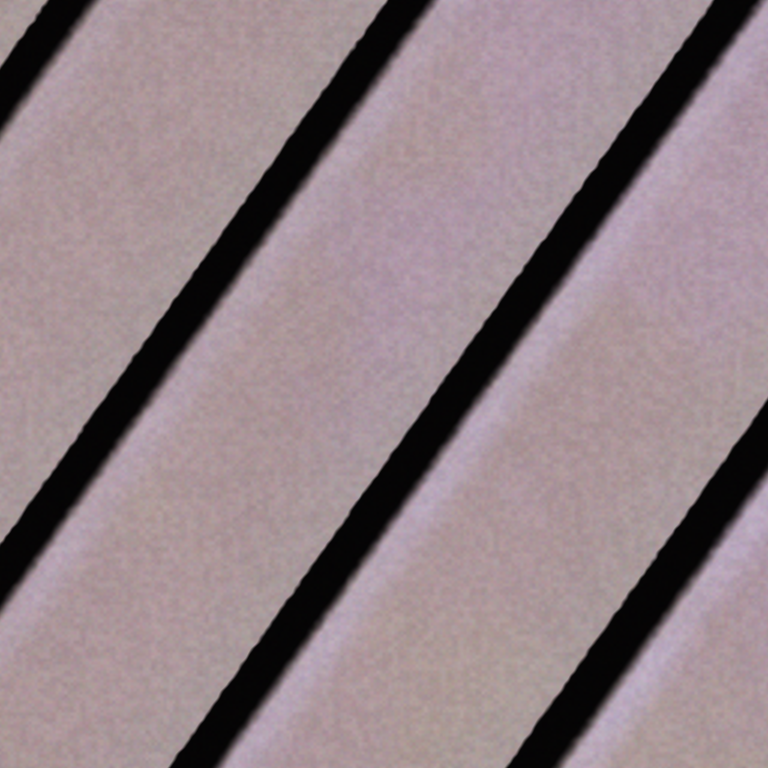
Write a WebGL 2 fragment shader that draws this pattern.

```glsl
#version 300 es
precision highp float;

uniform vec2 u_resolution;
out vec4 fragColor;

float hash(vec2 p) {
  return fract(sin(dot(p, vec2(127.1, 311.7))) * 43758.5453);
}

float noise(vec2 p) {
  vec2 i = floor(p), f = fract(p);
  f = f * f * (3.0 - 2.0 * f);
  return mix(mix(hash(i), hash(i + vec2(1.0, 0.0)), f.x),
             mix(hash(i + vec2(0.0, 1.0)), hash(i + vec2(1.0, 1.0)), f.x), f.y);
}

float fbm(vec2 p) {
  float sum = 0.0, amplitude = 0.5;
  for (int i = 0; i < 4; i++) {
    sum += amplitude * noise(p);
    p = p * 2.03 + 17.3;
    amplitude *= 0.5;
  }
  return sum / 0.9375;
}

// Blotchy mauve, rose and beige surface of the slats
vec3 slatColor(vec2 uv) {
  vec3 rose = vec3(0.67, 0.585, 0.60);
  vec3 mauve = vec3(0.68, 0.59, 0.65);
  vec3 beige = vec3(0.675, 0.61, 0.58);
  float cool = fbm(uv * 4.0 + 3.0) + 0.25 * (uv.x - 0.5);
  float warm = fbm(uv * 3.5 + 41.0) + 0.2 * (0.5 - uv.y);
  vec3 color = mix(rose, mauve, smoothstep(0.4, 0.68, cool));
  color = mix(color, beige, 0.7 * smoothstep(0.5, 0.75, warm));
  return color * (0.97 + 0.06 * fbm(uv * 9.0));
}

void main() {
  vec2 uv = gl_FragCoord.xy / u_resolution.y;
  float period = 0.4365;

  // Position across the slanted slats, with slightly uneven spacing
  float across = uv.x + 0.71 * (1.0 - uv.y) - 0.092;
  across -= 0.006 * sin(6.2832 * across / (3.0 * period));
  across += 0.003 * (noise(uv * 110.0) - 0.5);
  float d = (fract(across / period + 0.5) - 0.5) * period;
  float fromGap = mod(across, period);
  float nearness = clamp(0.5 + 0.5 * (uv.x - uv.y), 0.0, 1.0);

  // Slat face, greyer towards its far edge
  vec3 color = slatColor(uv);
  color = mix(color, vec3(0.655, 0.61, 0.61), 0.6 * smoothstep(0.25, 0.40, fromGap));

  // Pale rounded lip beside each gap, stronger towards the lower right
  float lip = smoothstep(0.025, 0.052, fromGap) * (1.0 - smoothstep(0.06, 0.115, fromGap));
  float lipStrength = mix(0.3, 0.9, nearness) * (0.7 + 0.5 * noise(uv * 14.0));
  color = mix(color, vec3(0.735, 0.675, 0.76), lip * lipStrength);

  // Fine and coarse grain
  vec2 cell = uv * 256.0;
  vec3 speckle = vec3(noise(cell), noise(cell + 57.0), noise(cell + 113.0)) - 0.5;
  color += 0.045 * speckle + 0.05 * (noise(uv * 130.0) - 0.5);

  // Black gap: crisp on the upper left, soft on the lower right
  float pixel = 1.0 / u_resolution.y;
  float soft = max(0.0035, pixel);
  float halfWidth = mix(0.028, 0.033, nearness);
  float leftEdge = smoothstep(-halfWidth - soft, -halfWidth + soft, d);
  float rightEdge = 1.0 - smoothstep(halfWidth - 0.009, halfWidth + 0.015, d);
  vec3 gap = vec3(0.02, 0.016, 0.018) + 0.008 * speckle;
  color = mix(color, gap, leftEdge * rightEdge);

  fragColor = vec4(color, 1.0);
}
```
